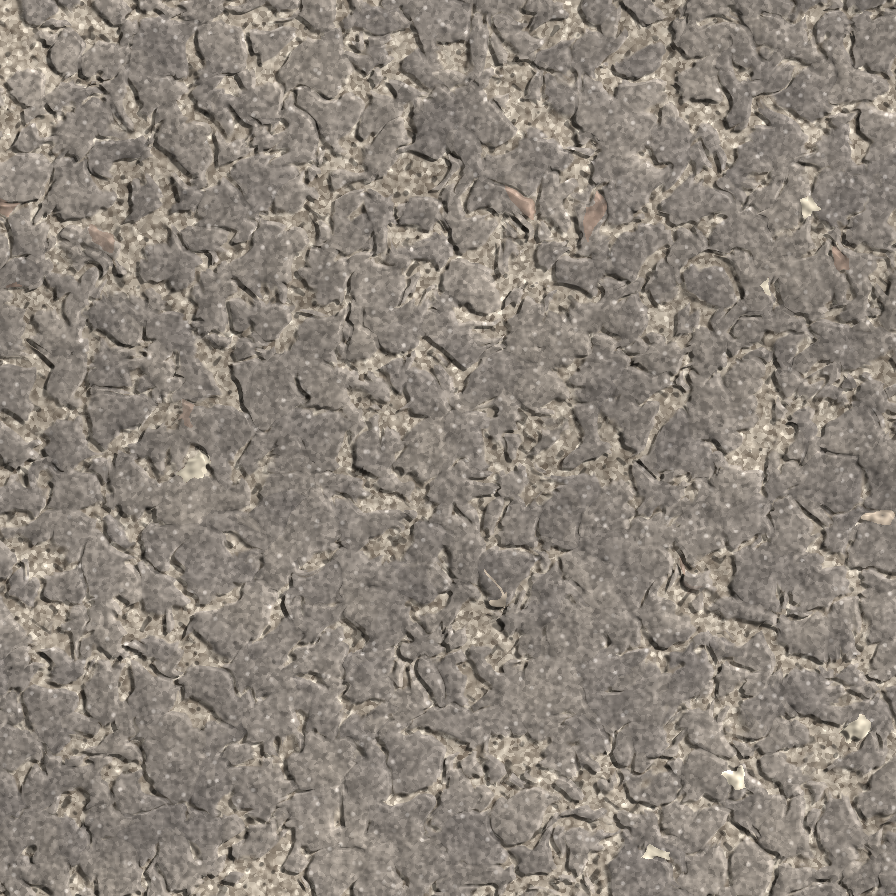
Write a WebGL 1 fragment shader that draws this texture.

```glsl
precision highp float;
// Worn asphalt: rounded grey stones bedded in pale, coarse sand.
// Two warped cellular layers form a height field, lit from the upper right;
// finer cells and turned noise add sand grains, mineral flecks and roughness.
uniform vec2 u_resolution;

const vec3 STONE_COOL = vec3(0.460, 0.435, 0.415);
const vec3 STONE_WARM = vec3(0.575, 0.540, 0.500);
const vec3 SAND_DARK = vec3(0.44, 0.395, 0.345);
const vec3 SAND_PALE = vec3(0.86, 0.815, 0.745);
const vec3 PEBBLE_PALE = vec3(0.80, 0.76, 0.68);
const vec3 PEBBLE_RUST = vec3(0.57, 0.47, 0.41);
const vec2 LIGHT_DIR = vec2(0.80, 0.60);
const float SHADOW_LENGTH = 0.0055;

float hash(vec2 p) {
  vec3 q = fract(p.xyx * vec3(0.1031, 0.1030, 0.0973));
  q += dot(q, q.yzx + 33.33);
  return fract((q.x + q.y) * q.z);
}

float noise(vec2 p) {
  vec2 i = floor(p), f = fract(p);
  f = f * f * (3.0 - 2.0 * f);
  float low = mix(hash(i), hash(i + vec2(1.0, 0.0)), f.x);
  float high = mix(hash(i + vec2(0.0, 1.0)), hash(i + 1.0), f.x);
  return mix(low, high, f.y);
}

// Noise on a turned lattice, so that fine grain shows no rows
float grit(vec2 p, float scale) {
  return noise(mat2(0.8, 0.6, -0.6, 0.8) * p * scale + 91.0);
}

// x: distance to nearest centre, y: distance to the border, z: cell identity
vec3 cells(vec2 p) {
  vec2 base = floor(p);
  float nearest = 8.0, second = 8.0, id = 0.0;
  for (int y = -1; y <= 1; y++) {
    for (int x = -1; x <= 1; x++) {
      vec2 cell = base + vec2(float(x), float(y));
      vec2 centre = cell + vec2(hash(cell + 17.3), hash(cell + 71.9));
      float d = length(centre - p);
      if (d < nearest) {
        second = nearest;
        nearest = d;
        id = hash(cell + 5.7);
      } else {
        second = min(second, d);
      }
    }
  }
  return vec3(nearest, second - nearest, id);
}

// Bends the cell borders into ragged outlines
vec2 roughen(vec2 p, float scale, float amount) {
  return p + amount * (vec2(noise(p * scale), noise(p * scale + 43.0)) - 0.5);
}

// A stone with a steep rim and a gently rounded top
float dome(float border, float gap) {
  float rim = smoothstep(gap, gap + 0.20, border);
  return 0.68 * rim + 0.32 * smoothstep(gap, gap + 0.65, border);
}

// x: height, y: stone cover, z: stone identity, w: pebble identity
vec4 surface(vec2 p) {
  vec2 q = roughen(roughen(p, 27.0, 0.030), 80.0, 0.013);
  q = roughen(q, 170.0, 0.005);
  float patches = 0.45 * noise(p * 14.0 + 3.0) + 0.55 * grit(p, 34.0);
  float gap = (patches - 0.42) * 0.95;
  vec3 large = cells(q * 18.5 + 2.0);
  vec3 small = cells(q * 39.0 + 29.0);
  float bed = max(gap, 0.0) * 0.7 + 0.02;
  float largeDome = dome(large.y, gap) * (0.86 + 0.14 * large.z);
  float smallDome = 0.8 * dome(small.y, bed) * step(0.42, small.z);
  float height = max(largeDome, smallDome);
  float bumps = 0.38 * grit(p, 42.0) + 0.34 * noise(p * 85.0) + 0.20 * grit(p, 170.0);
  float pebble = small.z * smoothstep(0.06, 0.18, small.y);
  float id = mix(large.z, small.z, step(largeDome, smallDome));
  return vec4(height + bumps, height, id, pebble);
}

vec3 sandColor(vec2 p) {
  vec3 fine = cells(roughen(p, 140.0, 0.004) * 215.0);
  vec3 coarse = cells(p * 105.0 + 37.0);
  float tone = 0.60 * fine.z + 0.55 * grit(p, 190.0) - 0.10;
  tone += 0.40 * smoothstep(0.72, 0.85, coarse.z) * smoothstep(0.45, 0.25, coarse.x);
  float pit = smoothstep(0.75, 0.90, grit(p + 0.3, 125.0));
  return mix(SAND_DARK, SAND_PALE, tone) * (1.0 - 0.40 * pit);
}

vec3 stoneColor(vec2 p, float id) {
  float tint = 0.45 * id + 0.55 * grit(p, 24.0);
  float grain = 0.34 * cells(p * 225.0 + 7.0).z + 0.40 * grit(p, 250.0);
  grain += 0.26 * grit(p, 105.0) - 0.5;
  vec3 fleck = cells(p * 115.0 + 11.0);
  float shine = smoothstep(0.84, 0.98, fleck.z) * smoothstep(0.42, 0.12, fleck.x);
  return mix(STONE_COOL, STONE_WARM, tint) * (1.0 + 0.66 * grain) + 0.20 * shine;
}

void main() {
  vec2 p = gl_FragCoord.xy / min(u_resolution.x, u_resolution.y);
  vec4 ground = surface(p);
  float slope = ground.x - surface(p + LIGHT_DIR * SHADOW_LENGTH).x;

  // Materials
  float cover = smoothstep(0.08, 0.55, ground.y + 0.25 * (grit(p, 120.0) - 0.5));
  vec3 color = mix(sandColor(p), stoneColor(p, ground.z), cover);
  float mottle = 0.72 + 0.56 * grit(p, 150.0);
  float rust = smoothstep(0.985, 0.988, ground.w) * 0.6;
  color = mix(color, PEBBLE_RUST * mottle, rust);
  color = mix(color, PEBBLE_PALE * mottle, smoothstep(0.994, 0.996, ground.w));

  // Sunlit faces, short cast shadows and slow changes of tone
  float shadow = smoothstep(0.16, 0.72, -slope) * (0.55 + 0.6 * grit(p, 38.0));
  float relief = 1.0 + 0.48 * clamp(slope, -0.35, 0.55);
  float wear = 0.95 + 0.14 * noise(p * 6.0 + 19.0);
  color *= relief * wear * (1.0 - 0.58 * shadow);
  gl_FragColor = vec4(color, 1.0);
}
```
